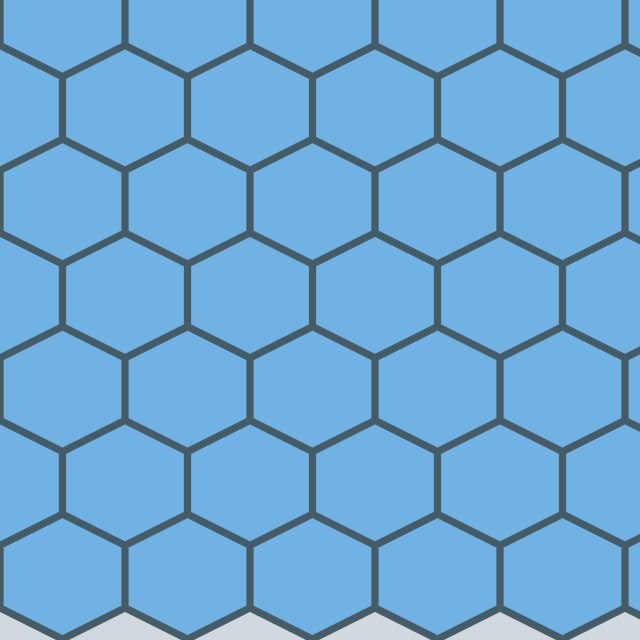
A WebGL 2 fragment shader for this pattern:

```glsl
#version 300 es
precision highp float;
// Blue honeycomb of pointy-top hexagons with slate outlines over a pale base strip.

uniform vec2 u_resolution;
out vec4 fragColor;

const vec3 FILL_BLUE = vec3(0.44, 0.70, 0.89);
const vec3 LINE_SLATE = vec3(0.27, 0.36, 0.40);
const vec3 BASE_GREY = vec3(0.82, 0.85, 0.87);

const float CELL_SIZE = 100.0 / 512.0;    // hexagon width and height
const float LINE_WIDTH = 5.8 / 512.0;
const float FIRST_ROW_Y = 50.7 / 512.0;   // centre height of the lowest row

// Centre of the nearest cell on a rectangular lattice.
vec2 latticeCentre(vec2 p, vec2 origin, vec2 pitch) {
    return origin + pitch * floor((p - origin) / pitch + 0.5);
}

// Distance to the hexagon border, positive inside.
float hexInset(vec2 p, float size) {
    vec2 q = abs(p);
    float halfSize = 0.5 * size;
    float side = halfSize - q.x;
    float slope = (halfSize - 0.5 * q.x - q.y) / length(vec2(0.5, 1.0));
    return min(side, slope);
}

void main() {
    vec2 p = gl_FragCoord.xy / u_resolution.y;
    float pixel = 1.0 / u_resolution.y;

    // Two interleaved lattices hold the alternating rows.
    vec2 pitch = CELL_SIZE * vec2(1.0, 1.5);
    vec2 origin = vec2(0.5 * CELL_SIZE, FIRST_ROW_Y);
    vec2 centreA = latticeCentre(p, origin, pitch);
    vec2 centreB = latticeCentre(p, origin + 0.5 * pitch, pitch);

    // The containing hexagon is the one with the larger inset.
    float insetA = hexInset(p - centreA, CELL_SIZE);
    float insetB = hexInset(p - centreB, CELL_SIZE);
    float inset = max(insetA, insetB);
    float centreY = insetA > insetB ? centreA.y : centreB.y;

    // Cells below the lowest row show the base.
    vec3 fill = centreY < 0.0 ? BASE_GREY : FILL_BLUE;

    // Smooth outline, half of its width on each side of the border.
    float edge = 0.5 * LINE_WIDTH;
    float inside = smoothstep(edge - 0.7 * pixel, edge + 0.7 * pixel, inset);
    fragColor = vec4(mix(LINE_SLATE, fill, inside), 1.0);
}
```
